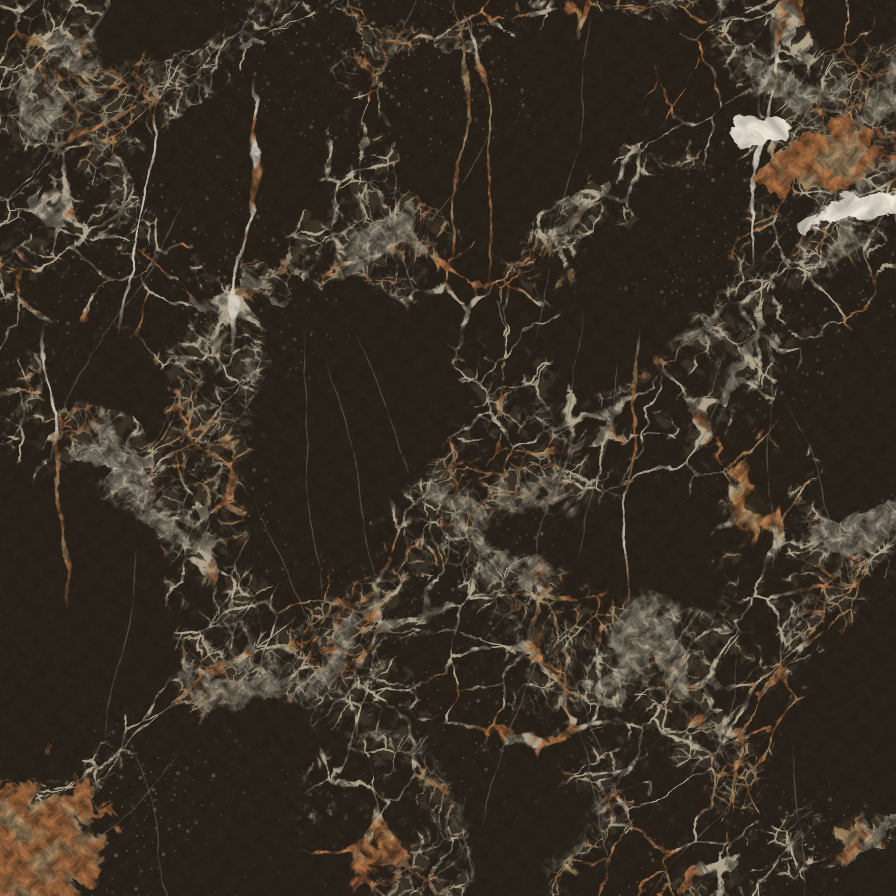
This texture is drawn by a Shadertoy shader. Its source:

```glsl
// Dark brecciated marble: black plates split by crushed bands of cream, grey and rust veins.

const vec3 BLACK = vec3(0.153, 0.127, 0.098);
const vec3 UMBER = vec3(0.28, 0.245, 0.19);
const vec3 GREY = vec3(0.45, 0.43, 0.38);
const vec3 CREAM = vec3(0.68, 0.63, 0.54);
const vec3 TAN = vec3(0.52, 0.43, 0.31);
const vec3 RUST = vec3(0.54, 0.35, 0.21);
const vec3 WHITE = vec3(0.84, 0.81, 0.76);

vec2 hash2(vec2 p) {
    vec3 q = fract(p.xyx * vec3(0.1031, 0.1030, 0.0973));
    q += dot(q, q.yzx + 33.33);
    return fract((q.xx + q.yz) * q.zy);
}

// Layered sines, each octave bending the next
float waves(vec2 p) {
    float sum = 0.0, amp = 0.5;
    for (int i = 0; i < 5; i++) {
        p += 0.6 * sin(p.yx * 1.3 + float(i) * 1.7);
        sum += amp * sin(p.x) * cos(p.y);
        p = mat2(1.2, -1.36, 1.36, 1.2) * p;
        amp *= 0.6;
    }
    return sum;
}

vec2 shake(vec2 p, float freq, float amount) {
    return amount * vec2(waves(p * freq), waves(p.yx * freq + 5.3));
}

// Coordinates along and across a direction
vec2 frame(vec2 p, float angle) {
    vec2 dir = vec2(cos(angle), sin(angle));
    return vec2(dot(p, dir), dot(p, vec2(-dir.y, dir.x)));
}

// Distance to the nearest cellular border
float fracture(vec2 p, float scale) {
    p *= scale;
    vec2 base = floor(p), f = p - base, nearCell, nearest;
    float best = 9.0, edge = 9.0;
    for (int i = 0; i < 9; i++) {
        vec2 cell = vec2(i % 3, i / 3) - 1.0;
        vec2 r = cell + hash2(base + cell + 40.0) - f;
        if (dot(r, r) < best) { best = dot(r, r); nearest = r; nearCell = cell; }
    }
    for (int i = 0; i < 25; i++) {
        vec2 cell = nearCell + vec2(i % 5, i / 5) - 2.0;
        vec2 r = cell + hash2(base + cell + 40.0) - f, gap = r - nearest;
        if (dot(gap, gap) > 0.0001) edge = min(edge, dot(0.5 * (r + nearest), normalize(gap)));
    }
    return edge / scale;
}

float line(float d, float width) {
    return 1.0 - smoothstep(width * 0.5, width + 0.0012, d);
}

// A wandering strand of limited length
float strand(vec2 p, vec2 middle, float angle, float reach, float width) {
    vec2 q = frame(p - middle, angle);
    q.y += 0.006 * sin(q.x * 13.0 + middle.x * 50.0) + 0.002 * sin(q.x * 37.0);
    return line(abs(q.y), width) * (1.0 - smoothstep(reach * 0.7, reach, abs(q.x)));
}

// A ragged, tilted inclusion
float clast(vec2 p, vec2 centre, vec2 radii, float angle, float rough) {
    return 1.0 - smoothstep(0.88, 1.0, length(frame(p - centre, angle) / radii) + rough);
}

float specks(vec2 p, float scale) {
    p = frame(p, 0.64) * scale;
    vec2 cell = floor(p), kind = hash2(cell + 90.0);
    float d = length(p - cell - 0.2 - 0.6 * hash2(cell + 7.0));
    return step(0.7, kind.x) * kind.y * (1.0 - smoothstep(0.06, 0.2, d));
}

void paint(inout vec3 color, vec3 layer, float cover) {
    color = mix(color, layer, clamp(cover, 0.0, 1.0));
}

void mainImage(out vec4 fragColor, in vec2 fragCoord) {
    vec2 uv = fragCoord / iResolution.y;
    vec2 p = uv + shake(uv, 8.0, 0.03) + shake(uv, 41.0, 0.007);
    vec2 slanted = frame(p, 0.88) * vec2(0.82, 1.15);

    // Slow fields, then fine mineral grain
    float spread = waves(uv * 5.0 + 2.0);
    float tint = waves(uv * 21.0 + 9.0);
    float patchy = waves(uv * 15.0 + 31.0);
    float swell = pow(max(waves(slanted * 24.0 + 4.0), 0.0), 2.0);
    float sparkle = waves(uv * 75.0 + 13.0);
    float grain = waves(uv * 190.0);

    // Plates and the crushed bands between them
    float plate = fracture(slanted + 0.7, 3.1);
    float bandWidth = clamp(0.062 + 0.11 * spread, 0.012, 0.15);
    float band = 1.0 - smoothstep(bandWidth * 0.8, bandWidth, plate + 0.015 * sparkle);
    float shards = fracture(slanted + 3.1, 15.0);
    float crumbs = fracture(slanted + shake(uv, 60.0, 0.004), 31.0);
    float powder = fracture(p + shake(uv, 90.0, 0.004), 62.0);

    vec3 color = BLACK * (1.0 + 0.12 * grain);
    float haze = smoothstep(0.0, 0.35, patchy + 0.5 * sparkle + 0.5 * grain);
    paint(color, UMBER, band * 0.55 * haze);

    // Faint specks inside the plates
    float dust = smoothstep(-0.1, 0.4, waves(uv * 9.0 + 60.0));
    paint(color, GREY, 0.7 * dust * max(specks(uv, 65.0), specks(uv + 0.31, 125.0)));

    // Vein colours, flickering along their length
    float flicker = clamp(0.8 + 0.8 * sparkle + 0.4 * grain, 0.15, 1.0);
    float steady = mix(flicker, 1.0, 0.4);
    vec3 pale = mix(GREY, CREAM, smoothstep(-0.25, 0.35, sparkle + 0.6 * grain));
    vec3 rust = mix(RUST, TAN, smoothstep(-0.1, 0.4, sparkle + 0.4 * patchy));
    rust *= 1.0 + 0.45 * grain;
    vec3 veinColor = mix(pale, rust, smoothstep(0.04, 0.22, tint));

    // Vein network, from powder up to shards
    float crushed = smoothstep(0.02, 0.2, patchy + 0.2 * tint);
    float broken = smoothstep(-0.2, 0.1, patchy + 0.3 * sparkle);
    paint(color, pale, 0.65 * line(powder, 0.0007) * band * crushed * flicker);
    paint(color, veinColor, 0.9 * line(crumbs, 0.0009) * band * broken * flicker);
    paint(color, veinColor, line(shards, 0.0009 + 0.014 * swell) * band * flicker);

    // Seams that swell into rust lenses holding dark islands
    float lens = line(plate, 0.0006 + 0.06 * swell);
    float islands = smoothstep(0.0055, 0.0075, crumbs + 0.003 * sparkle);
    vec3 seamColor = mix(pale, rust, smoothstep(-0.15, 0.05, tint));
    paint(color, seamColor, lens * (1.0 - 0.9 * islands) * steady);

    // Mottled grey fill
    float fill = band * smoothstep(0.38, 0.48, patchy + 0.25 * sparkle);
    paint(color, GREY * (1.0 + 0.7 * grain), 0.65 * fill);

    // Hairlines, and steep strands that turn from rust to white
    for (int i = 0; i < 24; i++) {
        vec2 a = hash2(vec2(i, 51)), b = hash2(vec2(i, 77));
        float hair = strand(mix(uv, p, 0.25), a, 0.8 + 1.3 * b.x, 0.08 + 0.16 * b.y, 0.0002);
        paint(color, GREY, 0.5 * hair * flicker);
        if (i > 6) continue;
        vec2 middle = vec2((float(i) + a.y) / 7.5, 0.25 + 0.65 * a.x);
        float thick = 0.0009 + 0.01 * swell;
        float vein = strand(mix(uv, p, 0.5), middle, 1.4 + 0.4 * b.y, 0.16, thick);
        vec3 mineral = mix(rust, WHITE, smoothstep(0.1, 0.3, waves(uv * 8.0 + b)));
        paint(color, mineral, 0.9 * vein * steady);
    }

    // Rusty masses and white calcite inclusions
    float rough = 0.5 * patchy + 0.35 * sparkle;
    float mass = max(clast(p, vec2(0.04), vec2(0.11, 0.09), 0.6, rough),
                     clast(p, vec2(0.95, 0.82), vec2(0.09, 0.035), 0.5, rough + 0.8 * tint));
    paint(color, rust, 0.9 * mass);
    float calcite = max(clast(p, vec2(0.86, 0.855), vec2(0.042, 0.02), -0.5, rough),
                        clast(p, vec2(0.97, 0.755), vec2(0.055, 0.018), 0.4, rough));
    paint(color, WHITE * (1.0 + 0.25 * sparkle), calcite);

    fragColor = vec4(color, 1.0);
}
```
